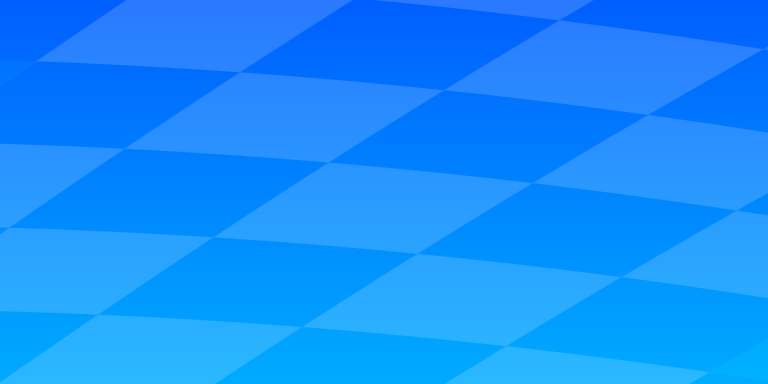
This background is drawn by a WebGL 2 fragment shader. Its source:

```glsl
#version 300 es
precision highp float;
// Blue vertical gradient under a slanted, gently bent checkerboard of pale tiles.

uniform vec2 u_resolution;
out vec4 fragColor;

// Square wave of period 2 with edges about one pixel wide.
float smoothSquare(float t) {
    const float PI = 3.14159;
    return clamp(2.0 * sin(PI * t) / (PI * fwidth(t)), -1.0, 1.0);
}

// Tile coordinates: rows sag along a parabola, columns lean to the left.
vec2 tileCoords(vec2 p) {
    float sag = 0.0316 * p.x + 0.0315 * p.x * p.x;
    float row = (p.y - 0.1563 - sag) / (0.218 - 0.0013 * p.x);
    float column = (p.x - 0.625 + 0.3003 * row) / 0.5313;
    return vec2(column, row);
}

void main() {
    // Height is one unit, measured downward from the top edge.
    vec2 p = gl_FragCoord.xy / u_resolution.y;
    p.y = 1.0 - p.y;

    vec3 color = mix(vec3(0.0, 0.37, 1.0), vec3(0.0, 0.67, 1.0), p.y);

    // Checker mask, limited to five columns of pale tiles.
    vec2 tile = tileCoords(p);
    float checker = 0.5 + 0.5 * smoothSquare(tile.x) * smoothSquare(tile.y);
    float inside = clamp((2.5 - abs(tile.x - 1.5)) / fwidth(tile.x) + 0.5, 0.0, 1.0);

    // White veil on the main tiles, a faint cyan tint on the outer ones.
    color = mix(color, vec3(1.0), 0.165 * checker * inside);
    color.g += 0.03 * checker * (1.0 - inside);

    fragColor = vec4(color, 1.0);
}
```
